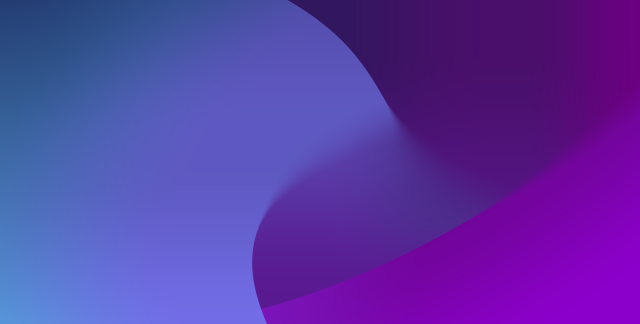
A WebGL 1 fragment shader for this background:

```glsl
precision mediump float;
// Folded sheets of coloured light: a blue-violet wave curls over a purple
// fold, with a dark plum backdrop and a magenta hill at the lower right.
// Each outline is a polynomial curve whose edge runs from crisp to soft.

uniform vec2 u_resolution;

#define ASPECT 1.967        // layout width, in units of the height
#define CRISP 0.002         // half width of a sharp edge
#define WAVE_BLUR 0.13      // softness where the wave sinks into the backdrop
#define FOLD_BLUR 0.085     // softness at the top of the fold
#define HILL_BLUR 0.055     // softness at the far end of the hill
#define SHEEN_WIDTH 0.38    // half width of the blue to violet transition

// Coverage of the positive side of a signed distance.
float cover(float dist, float blur) {
  float w = max(blur, 0.75 / u_resolution.y);
  return smoothstep(-w, w, dist);
}

// Signed distances, positive inside each shape.
float waveDistance(vec2 p) {
  float s = p.y - 0.68;
  float edge = 1.189 - s * (0.57 + 3.8 * s * s);
  float slope = 0.57 + 11.4 * s * s;
  return (edge - p.x) / sqrt(1.0 + slope * slope);
}

float foldDistance(vec2 p) {
  float s = p.y - 0.19;
  float edge = 0.775 + s * s * (1.55 + 1.5 * s);
  float slope = s * (3.1 + 4.5 * s);
  return (p.x - edge) / sqrt(1.0 + slope * slope);
}

float hillDistance(vec2 p) {
  float t = p.x - 0.813;
  float edge = 0.049 + t * (0.28 + 0.245 * t);
  float slope = 0.28 + 0.49 * t;
  return (edge - p.y) / sqrt(1.0 + slope * slope);
}

// Surface colours.
vec3 backdropColor(vec2 p) {
  vec3 indigo = vec3(0.19, 0.09, 0.37);
  vec3 plum = vec3(0.285, 0.06, 0.415);
  vec3 violet = vec3(0.33, 0.085, 0.52);
  vec3 wine = vec3(0.42, 0.0, 0.51);
  vec3 c = mix(indigo, plum, smoothstep(0.95, 1.5, p.x));
  c = mix(violet, c, smoothstep(0.3, 0.85, p.y));
  return mix(c, wine, smoothstep(1.6, 2.0, p.x));
}

vec3 foldColor(vec2 p) {
  vec3 purple = vec3(0.35, 0.10, 0.57);
  vec3 lavender = vec3(0.35, 0.26, 0.67);
  vec3 slate = vec3(0.28, 0.18, 0.53);
  vec3 c = mix(purple, lavender, smoothstep(0.08, 0.62, p.y));
  float shade = smoothstep(1.0, 1.4, p.x) * smoothstep(0.1, 0.4, p.y);
  return mix(c, slate, 0.85 * shade);
}

vec3 hillColor(vec2 p, float dist) {
  vec3 rim = vec3(0.44, 0.02, 0.60);
  vec3 core = vec3(0.55, 0.0, 0.80);
  vec3 foot = vec3(0.48, 0.08, 0.73);
  vec3 c = mix(rim, core, smoothstep(-0.05, 0.45, dist));
  return mix(foot, c, smoothstep(0.75, 1.35, p.x));
}

vec3 waveColor(vec2 p) {
  vec3 blue = mix(vec3(0.32, 0.61, 0.84), vec3(0.14, 0.24, 0.45), p.y);
  blue += vec3(0.05, 0.07, 0.10) * smoothstep(0.0, 0.6, p.x) * p.y;
  vec3 body = mix(vec3(0.45, 0.43, 0.91), vec3(0.37, 0.35, 0.76),
                  smoothstep(-0.05, 0.5, p.y));
  body = mix(body, vec3(0.33, 0.30, 0.68), smoothstep(0.6, 1.05, p.y));
  float s = p.y - 0.22;
  float sheen = p.x - 0.16 - s * s;
  return mix(blue, body, smoothstep(-SHEEN_WIDTH, SHEEN_WIDTH, sheen));
}

void main() {
  vec2 p = gl_FragCoord.xy / u_resolution * vec2(ASPECT, 1.0);

  // Edge softness varies along each outline.
  float waveBlur = mix(WAVE_BLUR, CRISP, smoothstep(0.38, 0.70, p.y));
  float foldBlur = mix(CRISP, FOLD_BLUR, smoothstep(0.28, 0.62, p.y));
  float hillBlur = mix(CRISP, HILL_BLUR, smoothstep(1.4, 1.95, p.x));

  float wave = cover(waveDistance(p), waveBlur);
  float fold = cover(foldDistance(p), foldBlur);
  float hillDist = hillDistance(p);

  // Layers from back to front.
  vec3 color = backdropColor(p);
  color = mix(color, foldColor(p), wave);
  color = mix(color, hillColor(p, hillDist), cover(hillDist, hillBlur));
  color = mix(color, waveColor(p), wave * (1.0 - fold));

  gl_FragColor = vec4(color, 1.0);
}
```
